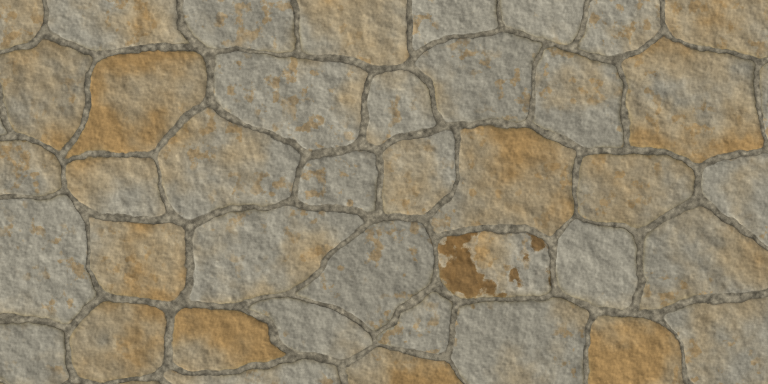
Write a Shadertoy shader that draws this texture.

```glsl
const vec2 CELL = vec2(0.285, 0.215);    // mean stone size, canvas height = 1
const vec2 JITTER = vec2(0.62, 0.46);    // scatter of the stone centres
const float SIZE_SPREAD = 0.42;          // difference between large and small stones
const float CORNER = 190.0;              // higher gives sharper corners
const float JOINT = 0.0075;              // half width of the mortar joints
const float RELIEF = 1.35;               // strength of the surface bumps
const vec2 LIGHT = vec2(-0.78, -0.62);   // direction towards the light

const vec3 GREY = vec3(0.58, 0.56, 0.50);
const vec3 TAN = vec3(0.60, 0.54, 0.43);
const vec3 OCHRE = vec3(0.585, 0.475, 0.315);
const vec3 RUST = vec3(0.44, 0.32, 0.17);
const vec3 OLIVE = vec3(0.47, 0.42, 0.29);
const vec3 PALE = vec3(0.64, 0.61, 0.54);
const vec3 MORTAR = vec3(0.52, 0.49, 0.42);

float hash(vec2 p) {
    vec3 q = fract(p.xyx * 0.1031);
    q += dot(q, q.yzx + 33.33);
    return fract((q.x + q.y) * q.z);
}

float noise(vec2 p) {
    vec2 i = floor(p), f = fract(p);
    f = f * f * (3.0 - 2.0 * f);
    float low = mix(hash(i), hash(i + vec2(1, 0)), f.x);
    float high = mix(hash(i + vec2(0, 1)), hash(i + vec2(1, 1)), f.x);
    return mix(low, high, f.y);
}

float fbm(vec2 p) {
    float sum = 0.0, amplitude = 0.5;
    for (int i = 0; i < 5; i++) {
        sum += amplitude * noise(p);
        p = mat2(1.6, 1.2, -1.2, 1.6) * p + 7.3;
        amplitude *= 0.5;
    }
    return sum / 0.97;
}

// Blocky distance to one stone centre: gradient in xy, value in z
vec3 stoneField(vec2 g, vec2 id) {
    vec2 jitter = vec2(hash(id + 11.0), hash(id + 57.0)) - 0.5;
    vec2 site = id + 0.5 + JITTER * jitter;
    site.x += 0.5 * mod(id.y, 2.0);
    vec2 q = g - site, a = abs(q) + 1e-4;
    vec2 a2 = a * a;
    float d = sqrt(sqrt(dot(a2, a2)));
    float radius = SIZE_SPREAD * (hash(id + 113.0) - 0.5);
    return vec3(sign(q) * a2 * a / (d * d * d) / CELL, d - radius);
}

// Inward edge direction in xy, distance to the edge in z
vec3 stoneEdge(vec2 p, out vec2 stone) {
    vec2 g = p / CELL, base = floor(g);
    vec3 nearest = vec3(0, 0, 1e3);
    stone = base;
    for (int y = -2; y <= 2; y++)
    for (int x = -2; x <= 2; x++) {
        vec2 id = base + vec2(x, y);
        vec3 field = stoneField(g, id);
        if (field.z < nearest.z) { nearest = field; stone = id; }
    }
    // Soft minimum over all neighbours rounds the corners
    float total = 1e-20;
    vec2 inward = vec2(0);
    for (int y = -2; y <= 2; y++)
    for (int x = -2; x <= 2; x++) {
        vec2 id = base + vec2(x, y);
        if (id == stone) continue;
        vec3 delta = stoneField(g, id) - nearest;
        float slope = max(length(delta.xy), 2.5);
        float weight = exp(-CORNER * delta.z / slope);
        total += weight;
        inward += weight * delta.xy / slope;
    }
    return vec3(inward / total, -log(total) / CORNER);
}

void mainImage(out vec4 fragColor, in vec2 fragCoord) {
    vec2 p = fragCoord / iResolution.y;
    float pixel = 1.0 / iResolution.y;

    // Tilted, chipped outlines
    vec2 bend = vec2(noise(p * 2.4 + 4.0), noise(p * 2.4 + 31.0)) - 0.5;
    vec2 chip = vec2(fbm(p * 26.0 + 9.0), fbm(p * 26.0 + 47.0)) - 0.5;
    vec2 stone;
    vec3 edge = stoneEdge(p + 0.10 * bend + 0.018 * chip + 3.0, stone);
    float inside = edge.z - JOINT * (0.5 + noise(p * 9.0));
    float mask = smoothstep(-1.0, 1.0, inside / max(0.0022, pixel));

    // Stone tint, drifting from grey through tan to ochre
    vec2 s = p + stone * 3.71;
    float patches = fbm(s * 6.0);
    float tint = hash(stone + 211.0) * 0.85 + 1.5 * (patches - 0.5);
    vec3 color = mix(GREY, TAN, smoothstep(0.2, 0.65, tint));
    color = mix(color, OCHRE, smoothstep(0.58, 1.0, tint));
    color *= 0.96 + 0.07 * hash(stone + 307.0);

    // Ochre flecks, and rust with pale crusts on a few stones
    float flecks = smoothstep(0.56, 0.72, fbm(s * 42.0 + 5.0));
    color = mix(color, OCHRE, 0.6 * flecks * smoothstep(0.42, 0.6, fbm(s * 7.0 + 83.0)));
    float rusty = step(0.93, hash(stone + 401.0));
    float stain = 0.65 * fbm(s * 9.0 + 17.0) + 0.35 * fbm(s * 32.0);
    color = mix(color, PALE, 0.5 * rusty * smoothstep(0.42, 0.47, stain));
    color = mix(color, RUST, 0.75 * rusty * smoothstep(0.49, 0.55, stain));

    // Rough surface and lit rim
    float bumps = fbm(s * 24.0) - fbm((s + LIGHT * 0.0055) * 24.0);
    float grain = noise(p * 150.0) - 0.5;
    float rim = exp(-max(inside, 0.0) / 0.005);
    float facing = dot(-edge.xy, LIGHT);
    color = mix(color, OLIVE, 0.5 * rim * smoothstep(0.4, 0.65, noise(p * 8.0 + 70.0)));
    color *= 1.0 + RELIEF * bumps + 0.11 * grain + 0.12 * (patches - 0.5);
    color *= 1.0 + rim * (0.2 * facing - 0.04);

    // Gritty mortar, darkest in the shade of the stones
    float grit = fbm(p * 85.0 + 3.0) - 0.5;
    vec3 joint = MORTAR * (0.98 + 0.75 * grit + 0.25 * grain);
    float shade = exp(-abs(inside) / 0.003) * (0.25 - 0.18 * facing);
    joint *= 1.0 - shade;

    fragColor = vec4(mix(joint, color, mask), 1.0);
}
```
